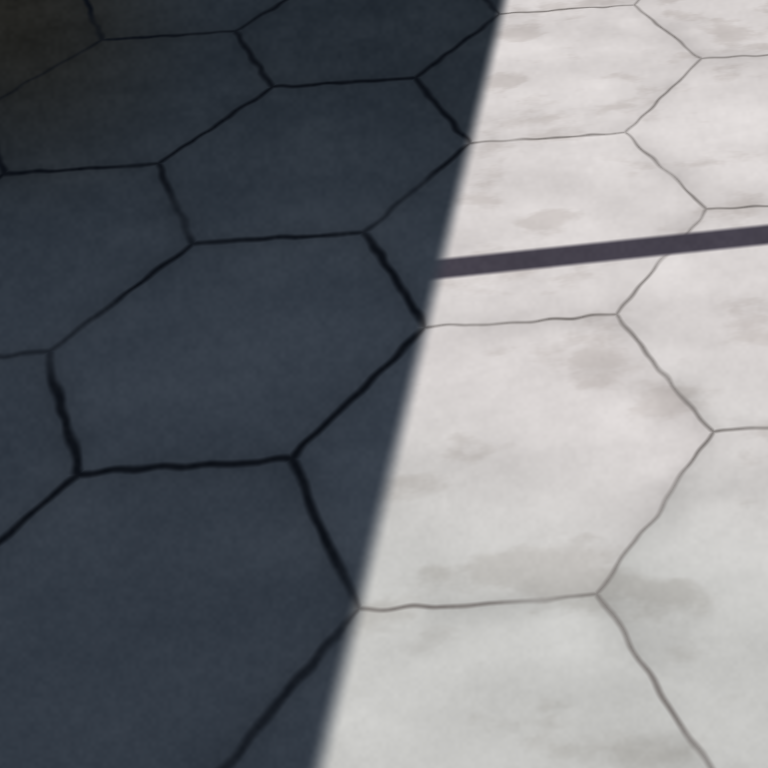
Write a Shadertoy shader that draws this texture.

```glsl
// Hexagonal concrete pavers in perspective, split by a soft diagonal shadow and a thin bar shadow.

const vec3 SUN_WARM    = vec3(0.85, 0.83, 0.825);
const vec3 SUN_GREY    = vec3(0.78, 0.78, 0.77);
const vec3 SUN_JOINT   = vec3(0.47, 0.45, 0.44);
const vec3 SHADE_NEAR  = vec3(0.205, 0.235, 0.275);
const vec3 SHADE_FAR   = vec3(0.145, 0.172, 0.202);
const vec3 SHADE_EARTH = vec3(0.135, 0.135, 0.125);
const vec3 SHADE_JOINT = vec3(0.055, 0.070, 0.095);
const vec3 BAR_SHADE   = vec3(0.27, 0.255, 0.295);
const float APOTHEM = 0.8660254;

float hash(vec2 p) {
    vec3 q = fract(p.xyx * 0.1031);
    q += dot(q, q.yzx + 33.33);
    return fract((q.x + q.y) * q.z);
}

float noise(vec2 p) {
    vec2 i = floor(p), f = fract(p);
    f = f * f * (3.0 - 2.0 * f);
    return mix(mix(hash(i), hash(i + vec2(1, 0)), f.x),
               mix(hash(i + vec2(0, 1)), hash(i + vec2(1, 1)), f.x), f.y);
}

float fbm(vec2 p) {
    float sum = 0.0, amp = 0.5;
    for (int i = 0; i < 5; i++) {
        sum += amp * noise(p);
        p = mat2(1.6, 1.2, -1.2, 1.6) * p + 7.3;
        amp *= 0.5;
    }
    return sum;
}

// Canvas position to ground position, in units of one paver side
vec2 toGround(vec2 p) {
    mat3 view = mat3(0.1230, 0.0081, 0.0,
                     0.0935, 0.2063, 0.106,
                     0.3086, 0.5573, 1.0);
    vec3 g = inverse(view) * vec3(p, 1.0);
    return g.xy / g.z * vec2(0.5, APOTHEM);
}

// Distance to the nearest joint (x) and integer paver index (yz)
vec3 hexPaver(vec2 g) {
    vec2 cell = vec2(3.0, 2.0 * APOTHEM);
    vec2 a = mod(g + 0.5 * cell, cell) - 0.5 * cell;
    vec2 b = mod(g, cell) - 0.5 * cell;
    vec2 q = dot(a, a) < dot(b, b) ? a : b;
    vec2 h = abs(q);
    float edge = APOTHEM - max(h.y, dot(h, vec2(APOTHEM, 0.5)));
    return vec3(edge, round((g - q) / (0.5 * cell)));
}

float jointMask(float edge, float halfWidth, float blur) {
    return 1.0 - smoothstep(halfWidth - blur, halfWidth + blur, edge);
}

vec3 sunlitPaver(vec2 p, vec2 g, float tint, float edge, float aa) {
    float warmth = smoothstep(0.35, 0.72, p.y + 0.35 * (p.x - 0.7) + 0.45 * (tint - 0.5));
    vec3 col = mix(SUN_GREY, SUN_WARM, warmth);
    // Broad stains, smears and grime gathering along the rims
    col += 0.13 * (fbm(g * vec2(2.2, 3.4) + tint * 9.0) - 0.48);
    float stain = smoothstep(0.52, 0.72, fbm(g * vec2(2.6, 4.5) + 20.0));
    col -= stain * vec3(0.055, 0.06, 0.065);
    float rim = exp(-edge * 9.0) * smoothstep(0.35, 0.7, noise(g * 2.7 + 4.0));
    col -= 0.07 * rim;
    float strength = mix(0.4, 0.95, noise(g * 4.0 + 11.0));
    return mix(col, SUN_JOINT, strength * jointMask(edge, 0.010, 0.008 + aa));
}

vec3 shadedPaver(vec2 p, vec2 g, float tint, float edge, float aa) {
    vec3 col = mix(SHADE_NEAR, SHADE_FAR, smoothstep(0.48, 0.95, p.y - 0.12 * p.x));
    col = mix(col, SHADE_EARTH, smoothstep(0.32, 0.0, length(p - vec2(0.0, 1.0))));
    col *= 0.97 + 0.06 * tint;
    col += 0.045 * (fbm(g * vec2(2.0, 3.0) + 40.0) - 0.48);
    col *= 1.0 - 0.12 * exp(-edge * 14.0);
    float strength = mix(0.45, 1.0, smoothstep(0.2, 0.6, noise(g * 1.7 + 3.0)));
    return mix(col, SHADE_JOINT, strength * jointMask(edge, 0.019, 0.014 + aa));
}

void mainImage(out vec4 fragColor, in vec2 fragCoord) {
    vec2 p = fragCoord / iResolution.xy;
    vec2 g = toGround(p);

    // Slightly ragged joints
    vec2 wobble = vec2(noise(g * 9.0), noise(g * 9.0 + 31.0)) - 0.5;
    vec3 paver = hexPaver(g + 0.028 * wobble);
    float tint = hash(paver.yz + 50.0);
    float aa = 0.5 * fwidth(paver.x);

    vec3 lit = sunlitPaver(p, g, tint, paver.x, aa);
    vec3 shaded = shadedPaver(p, g, tint, paver.x, aa);

    // Narrow bar shadow across the sunlit side
    float barDistance = abs(p.y - 0.5896 - 0.105 * p.x);
    float bar = 1.0 - smoothstep(0.009, 0.016, barDistance);
    vec3 barColor = BAR_SHADE * (0.96 + 0.08 * noise(g * 6.0));
    lit = mix(lit, barColor, bar);

    // Main shadow edge, blurrier toward the bottom
    float boundary = p.x - (0.415 + 0.242 * p.y);
    float penumbra = mix(0.019, 0.011, p.y);
    vec3 col = mix(shaded, lit, smoothstep(-penumbra, penumbra, boundary));

    // Fine concrete grain
    float grain = noise(p * 190.0) + noise(p * 95.0 + 17.0) - 1.0;
    col += 0.014 * grain;
    fragColor = vec4(clamp(col, 0.0, 1.0), 1.0);
}
```
